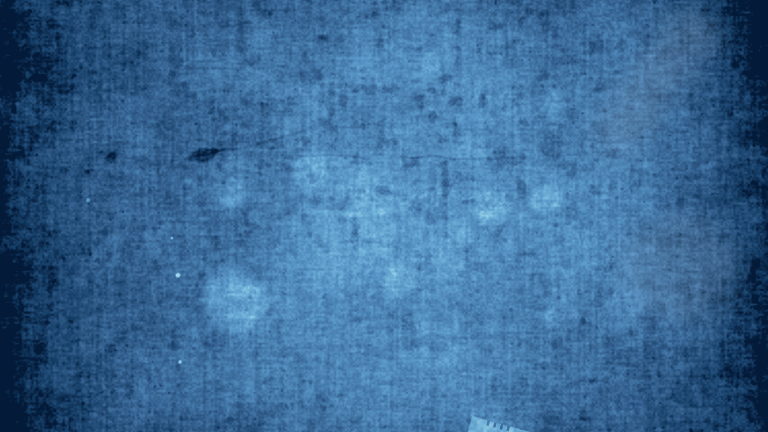
This texture is drawn by a WebGL 2 fragment shader. Its source:

```glsl
#version 300 es
precision highp float;
// Worn blue paper: a soft central glow darkening to burnt edges, overlaid with
// layered value noise, fibres, specks, pale blots, creases and damp stains.
// Everything adds to one tone value, which a blue colour ramp then maps.
uniform vec2 u_resolution;
out vec4 outColor;

// Tunable values; lengths are in canvas heights
const vec2 GLOW_CENTRE = vec2(0.98, 0.47);
const vec2 GLOW_SIZE = vec2(0.76, 0.86);
const float BASE_TONE = 0.14;
const float GLOW_TONE = 0.66;
const float EDGE_BURN = 0.34;
const float CLOUD_AMOUNT = 0.36;
const float GRAIN_AMOUNT = 0.30;
const float FIBRE_AMOUNT = 0.13;
const float SPECK_AMOUNT = 0.22;
const vec3 HAZE_COLOUR = vec3(0.37, 0.53, 0.69);
const vec3 RAMP[7] = vec3[7](
  vec3(0.01, 0.10, 0.22), vec3(0.09, 0.25, 0.41), vec3(0.19, 0.36, 0.54),
  vec3(0.27, 0.48, 0.67), vec3(0.35, 0.59, 0.78), vec3(0.45, 0.71, 0.86),
  vec3(0.66, 0.85, 0.92));

// Blots: centre, radius, tone change
const vec4 BLOTS[11] = vec4[11](
  vec4(0.544, 0.306, 0.080, 0.27), vec4(0.713, 0.602, 0.050, 0.20),
  vec4(0.535, 0.553, 0.042, 0.17), vec4(1.134, 0.523, 0.050, 0.23),
  vec4(1.264, 0.537, 0.043, 0.21), vec4(0.921, 0.347, 0.043, 0.17),
  vec4(1.278, 0.259, 0.024, 0.18), vec4(1.445, 0.294, 0.058, 0.15),
  vec4(1.007, 0.861, 0.026, 0.13), vec4(1.273, 0.757, 0.032, 0.10),
  vec4(0.250, 0.634, 0.017, -0.20));
const vec3 DOTS[4] = vec3[4](vec3(0.412, 0.363, 0.0055), vec3(0.417, 0.162, 0.004),
  vec3(0.204, 0.537, 0.005), vec3(0.398, 0.449, 0.003));
const vec2 FOLD[4] = vec2[4](vec2(0.70, 0.513), vec2(0.81, 0.498),
  vec2(0.88, 0.508), vec2(1.02, 0.556));

float hash(vec2 cell) {
  uvec2 q = uvec2(ivec2(cell)) * uvec2(1597u, 3812u + 1u);
  uint n = (q.x ^ (q.y << 7)) * 747796u + q.y * 2891u;
  n = (n ^ (n >> 15)) * 277803u;
  n = (n ^ (n >> 13)) * 668265u;
  return float((n ^ (n >> 16)) & 65535u) / 65535.0;
}

float noise(vec2 p) {
  vec2 i = floor(p), f = fract(p);
  f = f * f * (3.0 - 2.0 * f);
  return mix(mix(hash(i), hash(i + vec2(1, 0)), f.x),
             mix(hash(i + vec2(0, 1)), hash(i + vec2(1, 1)), f.x), f.y);
}

float fbm(vec2 p) {
  float sum = 0.0, gain = 0.5;
  for (int i = 0; i < 5; i++) {
    sum += gain * noise(p);
    p = mat2(1.6, 1.2, -1.2, 1.6) * p + 17.3;
    gain *= 0.5;
  }
  return sum;
}

float segment(vec2 p, vec2 a, vec2 b) {
  vec2 d = b - a;
  return length(p - a - d * clamp(dot(p - a, d) / dot(d, d), 0.0, 1.0));
}

// Jittered specks, one possible per grid cell
float specks(vec2 p, float scale, float density) {
  vec2 cell = floor(p * scale), f = fract(p * scale);
  vec2 centre = 0.35 + 0.3 * vec2(hash(cell + 31.0), hash(cell + 67.0));
  float size = mix(0.12, 0.33, hash(cell + 93.0));
  return step(hash(cell), density) * (1.0 - smoothstep(size * 0.4, size, length(f - centre)));
}

vec3 ramp(float tone) {
  float t = clamp(tone, 0.0, 1.199) * 5.0;
  int i = int(t);
  return mix(RAMP[i], RAMP[i + 1], fract(t));
}

void main() {
  vec2 p = gl_FragCoord.xy / u_resolution.y;
  float width = u_resolution.x / u_resolution.y, aa = 1.0 / u_resolution.y;
  vec2 warp = vec2(fbm(p * 14.0), fbm(p * 14.0 + 50.0)) - 0.48;
  vec2 w = p + warp * 0.035;

  // Glow and ragged burnt edges
  vec2 q = (p - GLOW_CENTRE) / GLOW_SIZE;
  float tone = BASE_TONE + GLOW_TONE * exp(-dot(q, q));
  vec2 ragged = p + (vec2(fbm(p * vec2(5.0, 16.0)), fbm(p * 9.0 + 20.0)) - 0.48) * 0.16;
  float sides = exp(-max(ragged.x, 0.0) / 0.07) + exp(-max(width - ragged.x, 0.0) / 0.07);
  float ends = exp(-max(ragged.y, 0.0) / 0.05) + exp(-max(1.0 - ragged.y, 0.0) / 0.05);
  tone -= EDGE_BURN * (sides + 0.22 * ends);

  // Clouding, grain and fibres
  tone += CLOUD_AMOUNT * (fbm(p * 7.0 + 9.0) - 0.48);
  tone += GRAIN_AMOUNT * (0.6 * noise(p * 210.0) + 0.4 * noise(p * 95.0 + 40.0) - 0.5);
  tone += FIBRE_AMOUNT * (noise(p * vec2(28.0, 170.0)) + noise(p * vec2(150.0, 9.0)) - 1.0);

  // Dark wear, densest above the centre, and scattered specks
  vec2 wearOffset = (p - vec2(0.96, 0.68)) / vec2(0.42, 0.34);
  float wear = 0.35 + 0.65 * exp(-dot(wearOffset, wearOffset));
  tone -= SPECK_AMOUNT * wear * smoothstep(0.53, 0.72, fbm(p * 34.0 + 5.0));
  for (int i = 0; i < 3; i++)
    tone -= SPECK_AMOUNT * 0.6 * specks(w + float(i) * 3.7, 18.0 + 17.0 * float(i), 0.12);

  // Blots and bright dots
  for (int i = 0; i < 11; i++) {
    float d = length(w - BLOTS[i].xy) / BLOTS[i].z;
    float mottling = 0.65 + 0.7 * noise(p * 60.0);
    tone += BLOTS[i].w * mottling * (1.0 - smoothstep(0.55, 1.15, d));
  }
  for (int i = 0; i < 4; i++)
    tone += 0.6 * (1.0 - smoothstep(DOTS[i].z - aa, DOTS[i].z + aa, length(p - DOTS[i].xy)));

  // Ink blot with its tail, then dark and pale creases
  float ink = length((w - vec2(0.475, 0.639)) / vec2(0.040, 0.019));
  tone -= 0.34 * (1.0 - smoothstep(0.65, 1.1, ink));
  ink = length((w - vec2(0.093, 0.822)) / vec2(0.016, 0.009));
  tone -= 0.3 * (1.0 - smoothstep(0.6, 1.1, ink));
  vec2 c = p + warp * 0.018;
  float crease = min(segment(c, vec2(0.40, 0.636), vec2(0.48, 0.640)),
                     segment(c, vec2(0.48, 0.640), vec2(0.78, 0.716)));
  tone -= 0.22 * noise(p * 30.0) * (1.0 - smoothstep(0.001, 0.006, crease));
  crease = segment(c, vec2(0.69, 0.637), vec2(1.45, 0.637));
  tone -= 0.18 * noise(p * 24.0) * (1.0 - smoothstep(0.001, 0.005, crease));
  for (int i = 0; i < 3; i++)
    tone += 0.11 * (1.0 - smoothstep(0.002, 0.013, segment(c, FOLD[i], FOLD[i + 1])));

  // Damp haze on the right
  float haze = 1.0 - smoothstep(0.01, 0.11, segment(w, vec2(1.60, 0.92), vec2(1.43, 0.70)));
  float stain = length((w - vec2(1.57, 0.38)) / vec2(0.17, 0.15));
  haze = max(haze, 0.8 * (1.0 - smoothstep(0.5, 1.1, stain)));
  vec3 colour = mix(ramp(tone), HAZE_COLOUR * (0.65 + 0.6 * tone), 0.5 * haze);

  // Torn scrap with ruled ticks on the bottom edge
  vec2 s = mat2(0.964, -0.266, -0.266, -0.964) * (p - vec2(1.093, 0.037));
  float scrap = smoothstep(-aa, aa, min(s.x, s.y) + warp.x * 0.004);
  float tick = 1.0 - smoothstep(0.10, 0.25, abs(fract(s.x / 0.016) - 0.5));
  tick *= step(0.03, s.x) * step(s.x, 0.095) * (1.0 - smoothstep(0.010, 0.014, s.y));
  colour = mix(colour, ramp(1.0 + 0.3 * (noise(p * 130.0) - 0.5) - 0.5 * tick), 0.9 * scrap);

  outColor = vec4(colour, 1.0);
}
```
